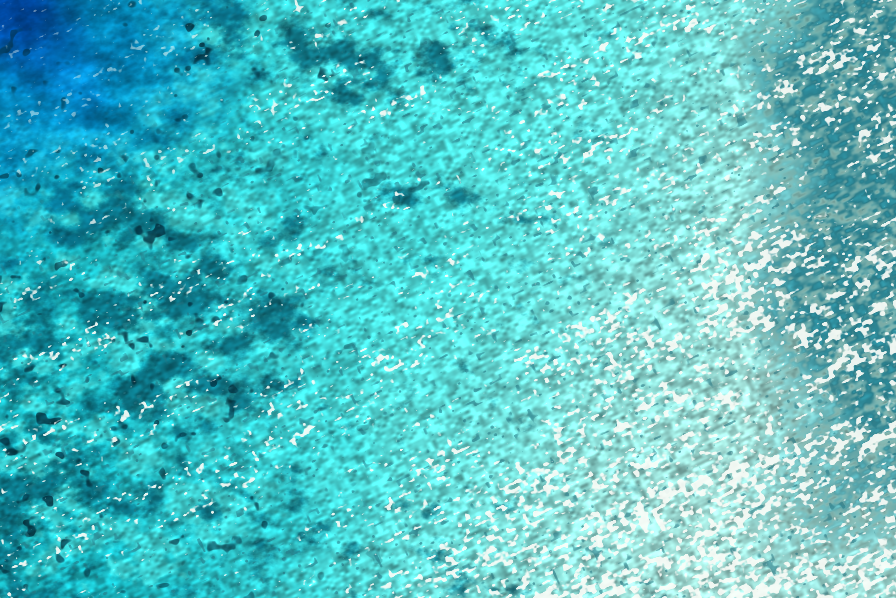
This texture is drawn by a WebGL 2 fragment shader. Its source:

```glsl
#version 300 es
precision highp float;
// Sunlit shallow sea seen from above: a deep blue corner, a teal reef flat
// and pale glare to the right. Broad masks place the colours, fractal noise
// breaks up the reef, and fine slanted noise makes ripples and white glints.

uniform vec2 u_resolution;
out vec4 fragColor;

// Palette
const vec3 NAVY      = vec3(0.00, 0.27, 0.60);
const vec3 BLUE      = vec3(0.01, 0.54, 0.74);
const vec3 TEAL      = vec3(0.10, 0.70, 0.74);
const vec3 TURQUOISE = vec3(0.31, 0.87, 0.86);
const vec3 PALE      = vec3(0.63, 0.87, 0.84);
const vec3 REEF_DARK = vec3(0.03, 0.40, 0.47);
const vec3 CORAL     = vec3(0.01, 0.18, 0.24);
const vec3 SHADE     = vec3(0.15, 0.46, 0.51);
const vec3 GLINT     = vec3(0.98, 0.99, 0.97);

// Tuning, in units of canvas height
const vec2  WAVE_DIR     = vec2(0.906, 0.423);
const vec2  RIPPLE_SCALE = vec2(125.0, 185.0);
const vec2  CHOP_SCALE   = vec2(55.0, 95.0);
const vec2  GLINT_SCALE  = vec2(115.0, 185.0);
const vec2  STREAK_SCALE = vec2(9.0, 32.0);
const float RIPPLE_GAIN  = 0.75;
const float GLINT_SPARSE = 0.76;
const float GLINT_DENSE  = 0.575;
const float GLINT_EDGE   = 0.06;

// Reef beds: centre.xy, radii.xy
const int BEDS = 11;
const vec4 REEF_BEDS[BEDS] = vec4[BEDS](
    vec4(0.53, 0.89, 0.10, 0.07), vec4(0.76, 0.92, 0.11, 0.06),
    vec4(0.70, 0.67, 0.10, 0.035), vec4(0.48, 0.46, 0.11, 0.06),
    vec4(0.25, 0.49, 0.10, 0.07), vec4(0.28, 0.37, 0.13, 0.07),
    vec4(0.07, 0.20, 0.13, 0.13), vec4(0.20, 0.65, 0.17, 0.06),
    vec4(0.03, 0.42, 0.12, 0.10), vec4(0.37, 0.95, 0.07, 0.07),
    vec4(0.37, 0.15, 0.09, 0.05));

float hash(vec2 p) {
    return fract(sin(dot(p, vec2(127.1, 311.7))) * 43758.5453);
}

float noise(vec2 p) {
    vec2 i = floor(p), f = fract(p);
    f = f * f * (3.0 - 2.0 * f);
    return mix(mix(hash(i), hash(i + vec2(1, 0)), f.x),
               mix(hash(i + vec2(0, 1)), hash(i + vec2(1, 1)), f.x), f.y);
}

float fbm(vec2 p) {
    const mat2 TURN = mat2(1.6, 1.2, -1.2, 1.6);
    float sum = 0.0, amp = 0.5;
    for (int i = 0; i < 5; i++) {
        sum += amp * noise(p);
        p = TURN * p + 7.3;
        amp *= 0.55;
    }
    return sum;
}

// Soft union of the reef beds
float reefMask(vec2 p) {
    float mask = 0.0;
    for (int i = 0; i < BEDS; i++) {
        vec2 d = (p - REEF_BEDS[i].xy) / REEF_BEDS[i].zw;
        mask = max(mask, exp(-dot(d, d)));
    }
    return mask;
}

void main() {
    vec2 p = gl_FragCoord.xy / u_resolution.y;
    vec2 q = vec2(dot(p, WAVE_DIR), dot(p, vec2(-WAVE_DIR.y, WAVE_DIR.x)));

    float broad  = fbm(p * 6.0) - 0.52;
    float patchy = fbm(p * vec2(21.0, 29.0) + 3.7) - 0.52;
    float ripple = noise(q * RIPPLE_SCALE);
    float chop   = noise(q * CHOP_SCALE + 19.0);
    float streak = noise(q * STREAK_SCALE + 5.0);

    // Sea floor, from teal shallows to pale glare
    float glare = smoothstep(0.40, 1.15, p.x - 0.42 * p.y + 0.1 * broad);
    vec3 col = mix(TEAL, TURQUOISE, smoothstep(0.10, 0.80, p.x + 0.3 * broad));
    col = mix(col, PALE, glare);

    // Light sand gaps and dark reef on the left
    float left = 1.0 - smoothstep(0.30, 0.85, p.x);
    col = mix(col, TURQUOISE, 0.6 * left * smoothstep(0.02, 0.20, patchy));
    float cover = reefMask(p + 0.05 * broad) + 0.4 * left;
    float reef = smoothstep(0.42, 0.80, 0.35 * cover - 1.3 * patchy + 0.22);
    col = mix(col, REEF_DARK, 0.85 * reef * (1.0 - smoothstep(0.9, 1.2, p.x)));

    // Deep water in the upper left corner
    float corner = length((p - vec2(0.0, 1.0)) / vec2(0.40, 0.42)) + 0.5 * broad;
    vec3 deep = mix(NAVY, BLUE, smoothstep(0.05, 0.65, corner));
    deep *= 1.0 + 0.9 * patchy;
    col = mix(col, deep, 1.0 - smoothstep(0.45, 1.15, corner + 0.5 * patchy));

    // Scattered coral heads
    float heads = 0.65 * noise(q * vec2(42.0, 52.0) + 31.0) + 0.35 * noise(p * 95.0);
    float headDensity = clamp(0.5 * left + 0.5 * cover, 0.0, 1.0);
    col = mix(col, CORAL, 0.8 * headDensity * smoothstep(0.74, 0.84, heads));

    // Shaded water along the right edge
    float shade = smoothstep(1.20, 1.42, p.x + 0.25 * broad);
    shade *= smoothstep(-0.10, 0.35, p.y + 0.2 * broad);
    col = mix(col, SHADE, shade * smoothstep(0.20, 0.65, 0.5 * (ripple + chop)));

    // Ripple contrast, weaker over deep water
    float relief = 0.6 * ripple + 0.4 * chop - 0.5;
    float calm = smoothstep(0.2, 1.5, corner);
    col *= 1.0 + RIPPLE_GAIN * mix(0.4, 1.0, calm) * relief;
    float speck = smoothstep(0.80, 0.95, noise(q * vec2(105.0, 135.0) + 47.0));
    col = mix(col, SHADE, 0.6 * calm * speck);

    // White glints gathered into slanted streaks
    float sparkle = 0.55 * noise(q * GLINT_SCALE + 11.0) + 0.25 * streak
                  + 0.20 * noise(p * 210.0 + 23.0);
    float level = mix(GLINT_SPARSE, GLINT_DENSE, glare) + 0.11 * glare * p.y;
    float glint = smoothstep(level - GLINT_EDGE, level + GLINT_EDGE, sparkle);
    col = mix(col, GLINT, 0.92 * glint * mix(0.4, 1.0, calm));

    fragColor = vec4(clamp(col, 0.0, 1.0), 1.0);
}
```
